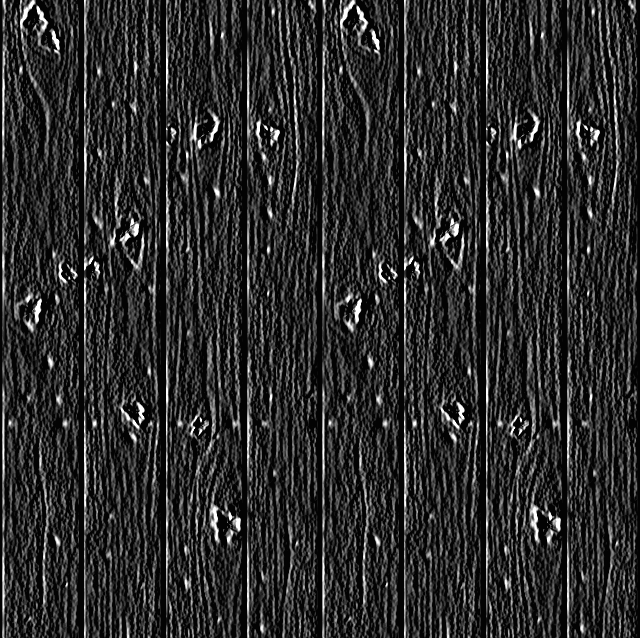
This texture map is drawn by a Shadertoy shader. Its source:

```glsl
// Embossed monochrome wood: four weathered planks, repeated twice across the canvas.
// A height field of grain, pits, knots and nails is lit from the side by taking its
// horizontal slope; dark gaps and bright plank edges are laid on top.

const float PLANK = 1.02; // plank pitch; four planks span 4 units, the canvas is 8 high

// Knot centre in tile units, and radius
const vec3 KNOTS[12] = vec3[12](
    vec3(.42, 7.75, .15), vec3(.60, 7.50, .12), vec3(2.57, 6.35, .14),
    vec3(2.08, 6.32, .10), vec3(3.33, 6.30, .13), vec3(1.56, 5.12, .15),
    vec3(.83, 4.58, .10), vec3(1.13, 4.60, .11), vec3(.36, 4.10, .15),
    vec3(1.66, 2.84, .13), vec3(2.48, 2.66, .10), vec3(2.82, 1.42, .17));

float sq(float x) { return x * x; }

vec2 hash2(vec2 c) {
    vec3 a = fract(c.xyx * vec3(.1031, .1030, .0973));
    a += dot(a, a.yzx + 33.33);
    return fract((a.xx + a.yz) * a.zy);
}

// Distance to the nearest scattered point
float cellular(vec2 p) {
    vec2 cell = floor(p), f = p - cell;
    float nearest = 4.;
    for (int y = -1; y <= 1; y++)
        for (int x = -1; x <= 1; x++) {
            vec2 o = vec2(x, y);
            vec2 d = o + hash2(cell + o + 40.) - f;
            nearest = min(nearest, dot(d, d));
        }
    return sqrt(nearest);
}

// Round dent whose steepest slope is close to one
float dent(vec2 d, float r) { return -1.1 * r * exp(-dot(d, d) / (r * r)); }

// Sparse small chips, at most one in each cell
float chips(vec2 p, float plank) {
    vec2 q = p * 2.2 + vec2(plank * 31., 9.), cell = floor(q);
    vec2 rnd = hash2(cell), shape = hash2(cell + 71.);
    vec2 d = (fract(q) - .25 - .5 * rnd) / 2.2;
    d.x += d.y * (shape.x - .5);
    return step(.72, shape.y) * dent(d * vec2(1., .65), .02 + .025 * shape.x);
}

// Surface height; a slope of one renders as white
float height(vec2 p, float plank) {
    float h = 0., u = p.x, y = p.y;

    // Knots raise ragged rims and push the grain aside
    for (int i = 0; i < 12; i++) {
        vec3 knot = KNOTS[i];
        if (floor(knot.x / PLANK) != plank) continue;
        float r = knot.z, id = float(i);
        vec2 d = p + vec2(plank * PLANK, 0.) - knot.xy;
        u -= 2. * d.x * r * r / (sq(d.x) + sq(d.y * .35) + r * r);
        d = vec2(d.x + d.y * .35 * sin(id * 2.3), d.y * .85);
        float a = atan(d.y, d.x + 1e-5);
        float k = length(d) / r + .16 * sin(3. * a + id) + .09 * sin(7. * a - id);
        float rim = .6 + .4 * sin(a + id * 1.7);
        h += r * rim * .5 * exp(-sq((k - .9) * 3.2));
        h += r * .035 * sin(k * 9.) * exp(-sq(k * .4));
        h += dent(d - r * .2, r * .4) * .6;
    }

    // Long wandering growth lines
    float lines = plank < .5 ? .1 : .2;
    float fade = .65 + .35 * sin(u * 8. + 1.4 * sin(y * 1.1 + plank) + plank * 2.);
    h += lines * fade * sin(u * 62. + 2.5 * sin(y * .9 + plank * 4.)
         + 1.5 * sin(u * 9. + y * .4)) / 62.;
    h += lines * .8 * sin(u * 97. - 2. * sin(y * .7 + plank) + sin(u * 17. - y * 1.3)) / 97.;

    // Streaky fibres and fine pitting
    h += .22 / 14. * cellular(vec2(u * 14., y * 3.) + plank * 57.);
    float pitting = .29 + .08 * sin(y * 1.7 + plank * 3. + 2. * sin(p.x * 5. + y));
    h += pitting / 26. * cellular(vec2(p.x * 26., y * 15.) + plank * 83.);

    // One broken crack along each plank
    float crack = u - .46 - .06 * sin(y * 1.3 + plank * 2.) - .02 * sin(y * 5.1 + plank);
    h -= .016 * exp(-sq(crack / .022)) * smoothstep(.1, .8, sin(y * 1.1 + plank * 2.4));

    // A row of nails, two to a plank
    for (int n = 0; n < 2; n++)
        h += dent(p - vec2(.06 + .04 * plank + .69 * float(n), 2.69), .045);

    return h + chips(p, plank);
}

void mainImage(out vec4 fragColor, in vec2 fragCoord) {
    vec2 uv = fragCoord / iResolution.xy;
    float x = mod(uv.x * 8. - .03, 4.), y = uv.y * 8.;
    float plank = min(floor(x / PLANK), 3.);
    vec2 p = vec2(x - plank * PLANK, y);
    float width = plank > 2.5 ? .94 : PLANK;

    // Side light from the horizontal slope
    vec2 e = vec2(.012, 0.);
    float slope = (height(p + e, plank) - height(p - e, plank)) / (2. * e.x);
    float light = max(.125 + slope, .012);

    // Worn bright left edge, then the dark gap on the right
    float wear = .5 + .25 * sin(y * 3.1 + plank * 2.) + .2 * sin(y * 11. + 3. * sin(y * 4.));
    light += wear * (1. - smoothstep(.012, .038, p.x));
    light *= smoothstep(-.008, .008, p.x);
    light *= 1. - smoothstep(width - .075, width - .055, p.x);

    fragColor = vec4(vec3(clamp(light, .012, 1.)), 1.);
}
```
